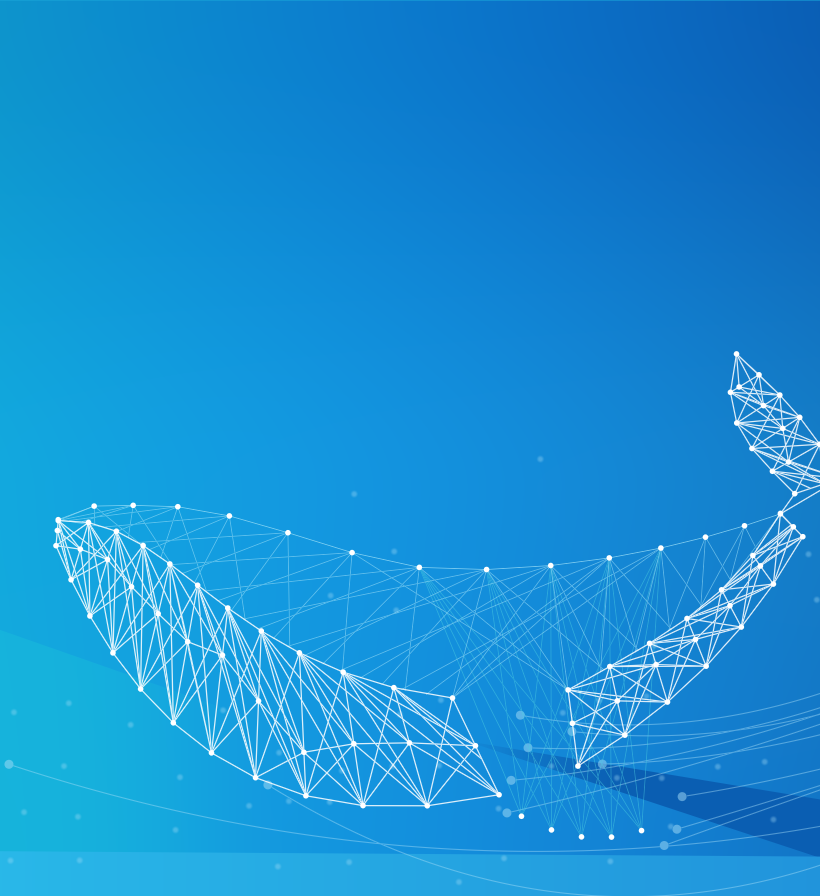
This background is drawn by a Shadertoy shader. Its source:

```glsl
// A wireframe whale of linked points over blue gradient bands, drifting dots and arcs.
#define LINE_WIDTH 0.0007
#define RIB_WIDTH 0.0004
#define NODE_RADIUS 0.0031
#define JAW_CELLS 11
#define BACK_CELLS 14
#define ARC_COUNT 11
#define DOT_GRID 17.0
#define RIB_TINT vec3(0.62, 0.88, 0.97)
#define FIN_TINT vec3(0.30, 0.82, 0.88)
#define PIXEL (1.0 / iResolution.y)

float hash(vec2 p) {
    return fract(sin(dot(p, vec2(127.1, 311.7))) * 4375.85);
}

float cover(float dist, float radius) {
    return clamp(0.5 + (radius - dist) / PIXEL, 0.0, 1.0);
}

float segment(vec2 p, vec2 a, vec2 b) {
    vec2 ab = b - a;
    return length(p - a - ab * clamp(dot(p - a, ab) / max(dot(ab, ab), 1e-7), 0.0, 1.0));
}

vec2 bezier(mat4x2 c, float t) {
    float s = 1.0 - t;
    return c * vec4(s * s * s, 3.0 * s * s * t, 3.0 * s * t * t, t * t * t);
}

// Top, middle and bottom points of one column between two curves
void column(mat4x2 top, mat4x2 low, int i, int cells, out vec2 a, out vec2 m, out vec2 b) {
    float t = min(float(i) / float(cells), 1.0);
    a = bezier(top, t);
    b = bezier(low, t);
    m = mix(a, b, 0.5 + 0.4 * (hash(vec2(i, cells)) - 0.5));
}

// Distances to the links (x) and nodes (y) of a web between two curves
vec2 mesh(vec2 p, mat4x2 top, mat4x2 low, int cells) {
    vec2 a, m, b, a1, m1, b1, a2, m2, b2, d = vec2(9.0);
    for (int i = 0; i <= cells; i++) {
        column(top, low, i, cells, a, m, b);
        column(top, low, i + 1, cells, a1, m1, b1);
        column(top, low, i + 2, cells, a2, m2, b2);
        d.x = min(d.x, min(segment(p, a, a1), segment(p, b, b1)));
        d.x = min(d.x, min(segment(p, a, m), segment(p, m, b)));
        d.x = min(d.x, min(segment(p, a, m1), segment(p, b, m1)));
        d.x = min(d.x, min(segment(p, m, m1), segment(p, a, b1)));
        d.x = min(d.x, min(segment(p, m, b1), segment(p, a, m2)));
        d.x = min(d.x, min(segment(p, a, b2), segment(p, b, a1)));
        d.y = min(d.y, min(length(p - a), min(length(p - b), length(p - m))));
    }
    return d;
}

vec2 backPoint(int i) {
    float t = float(i) / float(BACK_CELLS);
    float x = mix(0.065, 0.871, t - 0.05 * sin(6.2832 * t));
    float rise = max(0.0, (x - 0.516) / 0.355), snout = max(0.0, 1.0 - (x - 0.065) / 0.052);
    return vec2(x, 0.436 - 0.072 * smoothstep(0.169, 0.508, x)
        + 0.0625 * rise * rise - 0.016 * snout * snout);
}

vec3 background(vec2 p, float u) {
    vec3 high = mix(vec3(0.05, 0.58, 0.80), vec3(0.04, 0.37, 0.71), u);
    vec3 mid = mix(vec3(0.07, 0.66, 0.87), vec3(0.08, 0.49, 0.78), u);
    vec3 deep = mix(vec3(0.08, 0.67, 0.86), vec3(0.07, 0.46, 0.78), u);
    vec3 col = mix(mix(deep, mid, smoothstep(0.0, 0.5, p.y)), high, smoothstep(0.45, 1.0, p.y));
    col.b += 0.045 * sin(3.1416 * u);
    // Slanted bands and the floor
    float leftBand = cover(p.y - 0.297 + 0.35 * p.x, 0.0) * (1.0 - smoothstep(0.05, 0.32, p.x));
    col = mix(col, vec3(0.09, 0.72, 0.86), 0.65 * leftBand);
    float wedge = cover(p.y - 0.173 + 0.165 * (p.x - 0.52), 0.0)
        * cover(0.173 - 0.33 * (p.x - 0.52) - p.y, 0.0);
    col = mix(col, vec3(0.04, 0.37, 0.70), wedge * smoothstep(0.48, 0.72, p.x));
    vec3 ground = mix(vec3(0.16, 0.72, 0.91), vec3(0.13, 0.58, 0.86), u);
    col = mix(col, ground, cover(p.y, 0.05 - 0.006 * u));
    return mix(col, vec3(0.10, 0.65, 0.85), 0.6 * cover(1.0 - p.y, 0.001));
}

// Soft scattered dots and sweeping arcs with round ends
float drift(vec2 p) {
    vec2 cell = floor(p * DOT_GRID);
    float pick = hash(cell + 3.0);
    vec2 spot = (cell + 0.2 + 0.6 * vec2(hash(cell), hash(cell + 7.0))) / DOT_GRID;
    float density = p.y < 0.24 ? 0.5 : (p.y < 0.53 && p.x > 0.28 ? 0.13 : 0.0);
    float light = step(pick, density) * 0.35 * (1.0 - smoothstep(0.001, 0.005, length(p - spot)));
    for (int i = 0; i < ARC_COUNT; i++) {
        float h = hash(vec2(i, 5)), k = float(i) / float(ARC_COUNT);
        float start = 0.54 + 0.25 * h, base = 0.02 + 0.2 * k;
        float slope = 0.5 - 0.75 * k, bend = 0.2 + 1.1 * (k - 0.4);
        if (i == 0) { start = 0.01; base = 0.147; slope = -0.33; bend = 0.28; }
        if (i == 1) { start = 0.299; base = 0.124; slope = -0.62; bend = 0.77; }
        float x = p.x - start;
        float dist = abs(p.y - base - slope * x - bend * x * x) / length(vec2(1.0, slope + 2.0 * bend * x));
        light = max(light, 0.45 * step(0.0, x) * cover(dist, 0.0006));
        light = max(light, 0.5 * cover(length(p - vec2(start, base)), 0.005));
    }
    return light;
}

void mainImage(out vec4 fragColor, in vec2 fragCoord) {
    vec2 p = fragCoord / iResolution.y;
    vec3 col = background(p, fragCoord.x / iResolution.x);
    col = mix(col, vec3(0.65, 0.87, 0.97), drift(p));
    // Body outlines
    mat4x2 jaw = mat4x2(0.065, 0.419, 0.195, 0.427, 0.247, 0.251, 0.505, 0.221);
    mat4x2 belly = mat4x2(0.0625, 0.391, 0.117, 0.258, 0.247, 0.043, 0.557, 0.113);
    mat4x2 flank = mat4x2(0.634, 0.23, 0.729, 0.284, 0.814, 0.323, 0.871, 0.427);
    mat4x2 stem = mat4x2(0.645, 0.145, 0.755, 0.212, 0.833, 0.29, 0.896, 0.401);
    mat4x2 flukeIn = mat4x2(0.822, 0.605, 0.797, 0.525, 0.846, 0.492, 0.887, 0.449);
    mat4x2 flukeOut = mat4x2(0.822, 0.605, 0.866, 0.564, 0.898, 0.538, 0.938, 0.466);
    // Fine ribs from the back to the jaw, flank and fin
    float rib = 9.0, fin = 9.0, spine = 9.0, node = 9.0;
    if (p.y < 0.46) for (int i = 0; i <= BACK_CELLS; i++) {
        vec2 b = backPoint(i);
        node = min(node, length(p - b));
        spine = min(spine, segment(p, b, backPoint(min(i + 1, BACK_CELLS))));
        for (int k = 0; k < 5; k++) {
            float s = float(k) / 4.0, shift = 0.6 * (s - 0.5);
            if (k < 4 && i < 12) rib = min(rib, segment(p, b, bezier(jaw, clamp(float(i) / 9.0 + shift, 0.0, 1.0))));
            if (k < 3 && i > 5) rib = min(rib, segment(p, b, bezier(flank, clamp(float(i - 7) / 7.0 + shift, 0.0, 1.0))));
            vec2 tip = vec2(mix(0.582, 0.716, s), 0.089 - 0.016 * s - 0.06 * s * (1.0 - s));
            if (i > 6 && i < 12) fin = min(fin, segment(p, b, tip));
            node = min(node, length(p - tip));
        }
    }
    col = mix(col, FIN_TINT, 0.5 * cover(fin, RIB_WIDTH));
    col = mix(col, RIB_TINT, 0.6 * cover(rib, RIB_WIDTH));
    col = mix(col, RIB_TINT, 0.8 * cover(spine, RIB_WIDTH));
    // Bright webs of the jaw, tail stem and fluke
    vec2 web = vec2(9.0, node);
    if (p.x < 0.57 && p.y < 0.44) web = min(web, mesh(p, jaw, belly, JAW_CELLS));
    if (p.x > 0.62 && p.y < 0.44) web = min(web, mesh(p, flank, stem, 6));
    if (p.x > 0.79 && p.y > 0.43) web = min(web, mesh(p, flukeIn, flukeOut, 5));
    for (int i = 0; i < 3; i++) {
        vec2 joint = bezier(i == 0 ? flukeIn : (i == 1 ? flukeOut : stem), 1.0);
        web.x = min(web.x, segment(p, backPoint(BACK_CELLS), joint));
    }
    col = mix(col, vec3(1.0), 0.85 * cover(web.x, LINE_WIDTH));
    col = mix(col, vec3(1.0), cover(web.y, NODE_RADIUS));
    fragColor = vec4(col, 1.0);
}
```
